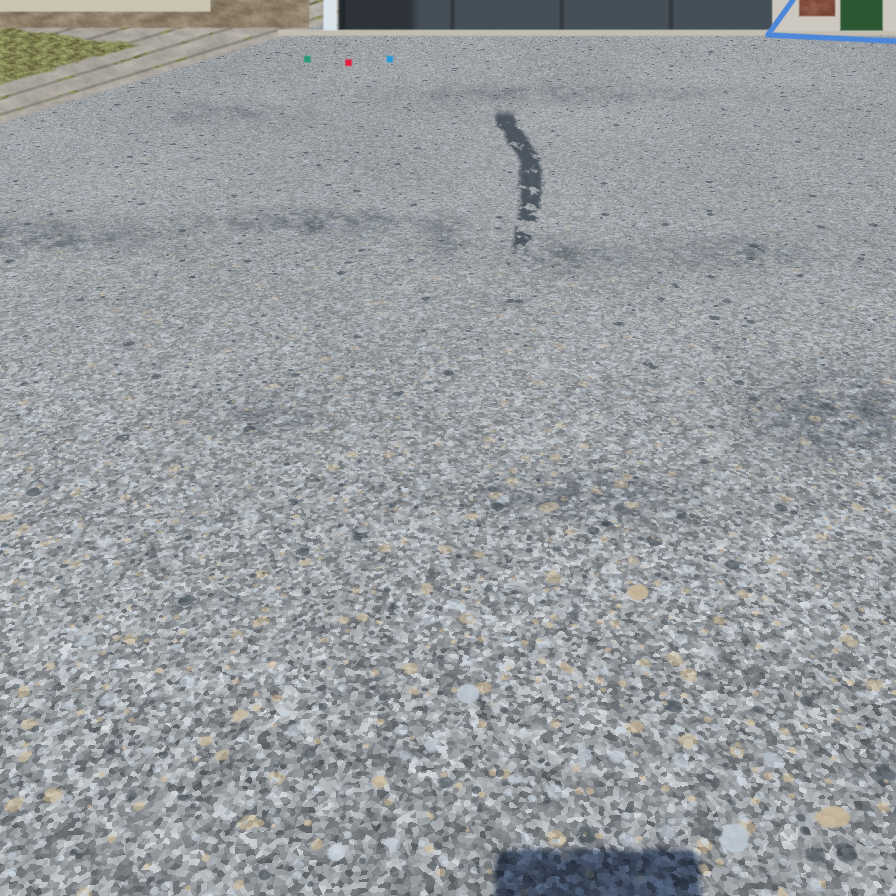
A WebGL 1 fragment shader for this texture:

```glsl
precision highp float;
// Sunlit asphalt driveway receding to a garage door, with a verge at the left.
// Cellular noise in perspective gives grain and pebbles; layered sines break
// up soft stains, and boxes and segments form the far background.
uniform vec2 u_resolution;

const float HORIZON = 1.2;      // vanishing height
const float DEPTH_SCALE = 1.3;  // ground stretch along the view
const float GRAIN_FREQ = 165.0;
const float GRIT_FREQ = 75.0;
const float PEBBLE_FREQ = 27.0;
const float GRAIN_AMOUNT = 0.34;
const float GRIT_AMOUNT = 0.17;
const vec3 ASPHALT = vec3(0.615, 0.632, 0.648);
const vec3 TAR = vec3(0.25, 0.29, 0.33);
const vec3 PALE_STONE = vec3(0.75, 0.79, 0.83);
const vec3 TAN_STONE = vec3(0.78, 0.72, 0.61);
const vec3 PAVER = vec3(0.67, 0.65, 0.62);
const vec3 GRASS_DARK = vec3(0.36, 0.35, 0.22);
const vec3 GRASS_LIGHT = vec3(0.65, 0.67, 0.44);
const vec3 DOOR = vec3(0.27, 0.31, 0.34);
const vec3 HOSE = vec3(0.30, 0.53, 0.85);

vec2 hash2(vec2 p) {
  vec3 q = fract(p.xyx * vec3(0.1031, 0.1030, 0.0973));
  q += dot(q, q.yzx + 33.33);
  return fract((q.xx + q.yz) * q.zy);
}

// x: distance to the nearest point, yz: random values of its cell
vec3 cellular(vec2 p) {
  vec2 base = floor(p), nearest = base;
  float best = 9.0;
  for (int k = 0; k < 9; k++) {
    vec2 cell = base + vec2(mod(float(k), 3.0), floor((float(k) + 0.5) / 3.0)) - 1.0;
    vec2 d = cell + hash2(cell) - p;
    if (dot(d, d) < best) { best = dot(d, d); nearest = cell; }
  }
  return vec3(sqrt(best), hash2(nearest + 71.7));
}

float waves(vec2 p) {
  float sum = 0.0, amp = 0.5;
  for (int i = 0; i < 4; i++) {
    sum += amp * sin(p.x + 1.7 * sin(p.y)) * sin(p.y + 1.3 * sin(p.x * 0.7));
    p = mat2(1.6, 1.2, -1.2, 1.6) * p + 2.3;
    amp *= 0.6;
  }
  return sum;
}

float spot(vec2 uv, float x, float y, float w, float h) {
  vec2 d = (uv - vec2(x, y)) / vec2(w, h);
  return exp(-dot(d, d));
}

float box(vec2 p, float x0, float x1, float y0, float y1) {
  vec2 d = max(vec2(x0, y0) - p, p - vec2(x1, y1));
  return 1.0 - smoothstep(-0.0015, 0.0015, max(d.x, d.y));
}

float segment(vec2 p, vec2 a, vec2 b) {
  vec2 ab = b - a;
  return length(p - a - ab * clamp(dot(p - a, ab) / dot(ab, ab), 0.0, 1.0));
}

vec3 asphalt(vec2 uv, float rough) {
  float z = 1.0 / (HORIZON - uv.y), nearness = 1.0 - smoothstep(0.15, 0.92, uv.y);
  vec2 ground = vec2((uv.x - 0.5) * z, DEPTH_SCALE * z) + 3.0;
  vec3 grain = cellular(ground * GRAIN_FREQ), grit = cellular(ground * GRIT_FREQ + 19.0);
  float tone = (grain.y - 0.5) * GRAIN_AMOUNT + (grit.y - 0.5) * GRIT_AMOUNT;
  vec3 col = ASPHALT + 0.03 * waves(uv * vec2(9.0, 24.0)) + tone * mix(0.32, 1.0, nearness);
  col -= 0.035 * (1.0 - smoothstep(0.0, 0.45, uv.y));
  // Stains
  float s = 0.8 * spot(uv, 0.35, 0.752, 0.11, 0.013) + 0.7 * spot(uv, 0.05, 0.735, 0.13, 0.018);
  s += 0.5 * spot(uv, 0.50, 0.733, 0.025, 0.022) + 0.7 * spot(uv, 0.63, 0.715, 0.06, 0.018);
  s += 0.6 * spot(uv, 0.82, 0.718, 0.08, 0.018) + 0.9 * spot(uv, 0.94, 0.535, 0.09, 0.04);
  s += 0.7 * spot(uv, 0.65, 0.445, 0.12, 0.026) + 0.5 * spot(uv, 0.29, 0.535, 0.07, 0.022);
  s += 0.4 * spot(uv, 0.25, 0.872, 0.10, 0.015) + 0.4 * spot(uv, 0.62, 0.895, 0.22, 0.01);
  col = mix(col, TAR, clamp(s * (0.3 + 0.6 * rough + 0.3 * grit.z), 0.0, 0.85));
  // Scattered pebbles and dark flecks at two sizes
  for (int i = 0; i < 2; i++) {
    vec3 c = cellular(ground * PEBBLE_FREQ * (1.0 + 1.1 * float(i)) + 43.0 * float(i));
    float radius = mix(0.07, 0.24, c.z) + 0.12 * grit.y;
    float disc = 1.0 - smoothstep(radius - 0.06, radius + 0.05, c.x);
    vec3 stone = mix(PALE_STONE, TAN_STONE, step(0.87, c.y)) + 0.12 * (grain.y - 0.5);
    col = mix(col, stone, disc * step(0.66, c.y) * mix(0.2, 0.75, nearness));
    col = mix(col, TAR, disc * step(c.y, 0.05) * 0.6);
  }
  return col;
}

void main() {
  vec2 uv = gl_FragCoord.xy / u_resolution;
  float rough = waves(uv * vec2(90.0, 150.0));
  vec3 col = asphalt(uv, rough);
  // Tar seam, breaking up towards its near end
  float seamX = 0.582 - 0.031 * smoothstep(0.81, 0.88, uv.y) + 0.01 * smoothstep(0.72, 0.78, uv.y);
  float seam = 1.0 - smoothstep(0.008, 0.015, abs(uv.x - seamX) + 0.005 * rough);
  seam *= smoothstep(0.715, 0.73, uv.y) * (1.0 - smoothstep(0.868, 0.88, uv.y));
  seam *= smoothstep(-0.15, 0.2, rough + 0.55 * smoothstep(0.73, 0.80, uv.y));
  col = mix(col, TAR, 0.85 * seam);
  // Larger stones and the cast shadow in the foreground
  float pale = spot(uv, 0.522, 0.226, 0.013, 0.012) + spot(uv, 0.82, 0.065, 0.016, 0.018);
  float warm = spot(uv, 0.712, 0.339, 0.012, 0.009) + spot(uv, 0.93, 0.088, 0.02, 0.013);
  col = mix(col, PALE_STONE, 0.9 * smoothstep(0.3, 0.5, pale + 0.1 * rough));
  col = mix(col, TAN_STONE, 0.9 * smoothstep(0.3, 0.5, warm + 0.1 * rough));
  vec2 q = max(abs(uv - vec2(0.667, 0.0)) - vec2(0.095, 0.032), 0.0);
  col *= mix(vec3(0.42, 0.49, 0.60), vec3(1.0), smoothstep(0.014, 0.026, length(q) + 0.003 * rough));
  // Paved border and grass
  float verge = uv.y - 0.863 - 0.305 * uv.x;
  float joint = 1.0 - smoothstep(0.0, 0.003, abs(fract(verge / 0.018) - 0.5) * 0.018);
  vec3 grass = mix(GRASS_DARK, GRASS_LIGHT, clamp(0.5 + 0.6 * waves(uv * vec2(260.0, 420.0)), 0.0, 1.0));
  vec3 paving = mix(PAVER + 0.07 * rough - 0.12 * joint, grass, smoothstep(0.15, 0.4, rough) * joint);
  col = mix(col, paving, smoothstep(-0.0015, 0.0015, verge));
  float lawn = min(uv.y - 0.906 - 0.28 * uv.x, 0.97 - 0.13 * uv.x - uv.y);
  col = mix(col, grass, smoothstep(-0.002, 0.003, lawn + 0.004 * rough));
  // Far kerb, ledge, wall, post and garage door
  col = mix(col, vec3(0.76, 0.74, 0.69), box(uv, 0.31, 1.1, 0.960, 0.967));
  col = mix(col, vec3(0.55, 0.50, 0.42) + 0.11 * rough, box(uv, -0.1, 0.345, 0.969, 1.1));
  col = mix(col, vec3(0.80, 0.77, 0.70), box(uv, -0.1, 0.235, 0.987, 1.1));
  col = mix(col, vec3(0.86, 0.89, 0.92), box(uv, 0.361, 0.376, 0.966, 1.1));
  float panel = abs(fract((uv.x - 0.505) / 0.122 + 0.5) - 0.5) * 0.122;
  vec3 door = DOOR * mix(0.65, 1.0, smoothstep(0.455, 0.47, uv.x));
  col = mix(col, door * (0.75 + 0.25 * smoothstep(0.001, 0.004, panel)), box(uv, 0.378, 0.862, 0.967, 1.1));
  // Brick pier, green bin and blue hose
  col = mix(col, vec3(0.80, 0.78, 0.75), box(uv, 0.862, 1.1, 0.965, 1.1));
  col = mix(col, vec3(0.50, 0.30, 0.24) + 0.1 * rough, box(uv, 0.892, 0.932, 0.982, 1.1));
  col = mix(col, vec3(0.17, 0.34, 0.20), box(uv, 0.938, 0.985, 0.966, 1.1));
  vec2 bend = vec2(0.857, 0.961);
  float hose = min(segment(uv, vec2(0.885, 1.0), bend), segment(uv, bend, vec2(1.0, 0.954)));
  col = mix(col, HOSE, 1.0 - smoothstep(0.002, 0.004, hose));
  // Three small coloured markers
  for (int i = 0; i < 3; i++) {
    float k = float(i) - 1.0;
    vec2 d = uv - vec2(0.389 + 0.046 * k, 0.930 + 0.004 * k * k);
    vec3 tint = mix(vec3(0.90, 0.10, 0.22), vec3(0.15, 0.60, 0.66 + 0.2 * k), abs(k));
    col = mix(col, tint, box(d, -0.0035, 0.0035, -0.0035, 0.0035));
  }
  gl_FragColor = vec4(clamp(col, 0.0, 1.0), 1.0);
}
```
